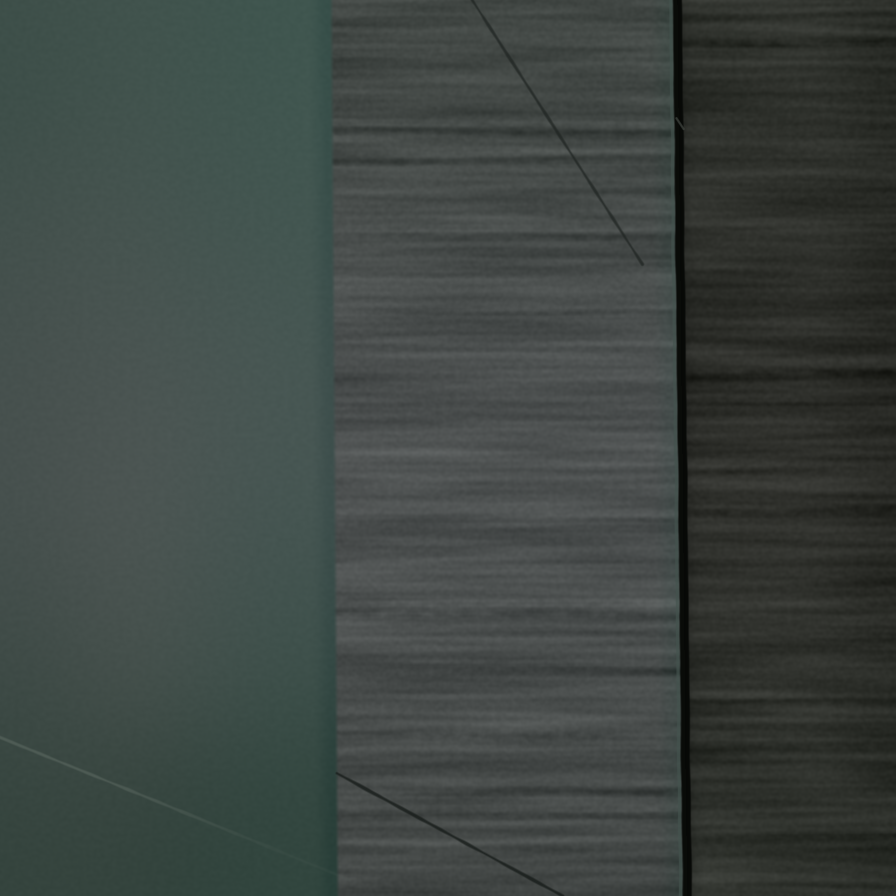
Give the GLSL for this texture, as a Shadertoy shader.

```glsl
// Three upright panels: a smooth green-grey sheet, a ribbed grey strip and a
// darker ribbed strip behind a black seam. Ribs are gradient noise stretched
// along x; panel edges and scratches are antialiased distance masks.

vec2 hashGradient(vec2 cell) {
    vec3 p = fract(vec3(cell.xyx) * vec3(0.1031, 0.1030, 0.0973));
    p += dot(p, p.yzx + 33.33);
    float angle = 6.2832 * fract((p.x + p.y) * p.z);
    return vec2(cos(angle), sin(angle));
}

float gradientNoise(vec2 p) {
    vec2 i = floor(p), f = fract(p);
    vec2 u = f * f * f * (f * (f * 6.0 - 15.0) + 10.0);
    float a = dot(hashGradient(i), f);
    float b = dot(hashGradient(i + vec2(1, 0)), f - vec2(1, 0));
    float c = dot(hashGradient(i + vec2(0, 1)), f - vec2(0, 1));
    float d = dot(hashGradient(i + vec2(1, 1)), f - vec2(1, 1));
    return mix(mix(a, b, u.x), mix(c, d, u.x), u.y);
}

float segmentDistance(vec2 p, vec2 a, vec2 b) {
    vec2 ab = b - a;
    return length(p - a - ab * clamp(dot(p - a, ab) / dot(ab, ab), 0.0, 1.0));
}

float stroke(float dist, float halfWidth, float aa) {
    return 1.0 - smoothstep(halfWidth - aa, halfWidth + aa, abs(dist));
}

// Three-stop vertical blend
vec3 verticalRamp(float y, vec3 bottom, vec3 middle, vec3 top) {
    return y < 0.5 ? mix(bottom, middle, smoothstep(0.0, 0.5, y))
                   : mix(middle, top, smoothstep(0.5, 1.0, y));
}

// Brightness of the horizontal ribs, with broken dark grooves and lit crests
float ribs(vec2 p, float seed) {
    float tone = 0.0, frequency = 27.0, amplitude = 0.038;
    for (int i = 0; i < 4; i++) {
        vec2 q = vec2(p.x * (0.8 + 2.2 * float(i)), p.y * frequency);
        tone += amplitude * gradientNoise(q + seed + 17.3 * float(i));
        frequency *= 1.75;
        amplitude *= 1.06;
    }
    float row = gradientNoise(vec2(p.x * 0.7, p.y * 52.0) + seed + 91.0);
    float crest = gradientNoise(vec2(p.x * 0.7, (p.y - 0.008) * 52.0) + seed + 91.0);
    float breakUp = 0.75 + 0.7 * gradientNoise(vec2(p.x * 55.0, p.y * 90.0) + seed);
    tone -= 0.065 * smoothstep(0.25, 0.55, row) * breakUp;
    tone += 0.045 * smoothstep(0.25, 0.55, crest) * breakUp;
    return tone;
}

float grain(vec2 p) {
    return gradientNoise(p * vec2(130.0, 170.0)) + 0.6 * gradientNoise(p * 240.0 + 40.0);
}

vec3 smoothSheet(vec2 p, float edge) {
    vec3 color = verticalRamp(p.y, vec3(0.205, 0.265, 0.240),
        vec3(0.278, 0.316, 0.306), vec3(0.242, 0.310, 0.287));
    float cloud = gradientNoise(p * vec2(4.0, 3.0) + 8.0);
    color += vec3(0.018, 0.010, 0.011) * cloud;
    color += vec3(-0.018, 0.004, 0.0) * smoothstep(0.12, 0.36, p.x);
    color += 0.018 * smoothstep(0.10, 0.28, p.y) * smoothstep(0.0, 0.2, p.x);
    color -= vec3(0.035, 0.028, 0.024) * smoothstep(-0.028, -0.004, p.x - edge);
    return color + 0.010 * grain(p);
}

vec3 ribbedStrip(vec2 p, vec3 base, float contrast, float seed) {
    return base + contrast * (ribs(p, seed) + 0.022 * grain(p + seed));
}

void mainImage(out vec4 fragColor, in vec2 fragCoord) {
    vec2 p = fragCoord / iResolution.xy;
    float aa = 0.8 / min(iResolution.x, iResolution.y);

    // Slightly leaning panel boundaries
    float sheetEdge = mix(0.377, 0.370, p.y);
    float seam = mix(0.767, 0.756, p.y) + 0.0012 * gradientNoise(vec2(3.0, p.y * 16.0));

    vec3 sheet = smoothSheet(p, sheetEdge);
    vec3 middleBase = verticalRamp(p.y, vec3(0.270, 0.286, 0.280),
        vec3(0.300, 0.314, 0.313), vec3(0.256, 0.277, 0.265));
    vec3 rightBase = verticalRamp(p.y, vec3(0.187, 0.199, 0.178),
        vec3(0.186, 0.190, 0.173), vec3(0.180, 0.190, 0.170));
    rightBase -= 0.018 * exp(-pow((p.y - 0.61) / 0.07, 2.0));
    rightBase -= 0.025 * smoothstep(0.90, 1.0, p.x);

    vec3 middle = ribbedStrip(p, middleBase, 1.0, 5.0);
    middle += vec3(-0.025, -0.005, -0.010) * smoothstep(-0.035, -0.008, p.x - seam);
    vec3 right = ribbedStrip(p, rightBase, 0.95, 63.0);

    vec3 color = mix(sheet, middle, smoothstep(-0.003, 0.003, p.x - sheetEdge));
    color = mix(color, right, smoothstep(-aa, aa, p.x - seam));

    // Black seam with a thin lit lip on its left
    float lip = stroke(p.x - seam + 0.0075, 0.0018, aa);
    color = mix(color, vec3(0.265, 0.325, 0.305), 0.65 * lip);
    color = mix(color, vec3(0.035, 0.043, 0.032), stroke(p.x - seam, 0.0050, 1.5 * aa));
    color *= 1.0 - 0.30 * exp(-max(p.x - seam, 0.0) / 0.008) * step(seam, p.x);
    float notch = segmentDistance(p, vec2(0.755, 0.868), vec2(0.763, 0.856));
    color = mix(color, vec3(0.26, 0.28, 0.26), 0.7 * stroke(notch, 0.0012, aa));

    // Dark scratches on the ribbed strip
    float wobble = 0.0012 * gradientNoise(p * 38.0);
    float upper = segmentDistance(p, vec2(0.527, 1.0), vec2(0.717, 0.705)) + wobble;
    float lower = segmentDistance(p, vec2(0.376, 0.137), vec2(0.628, 0.0)) + wobble;
    color = mix(color, vec3(0.12, 0.14, 0.13), 0.72 * stroke(upper, 0.0016, 1.5 * aa));
    color = mix(color, vec3(0.09, 0.11, 0.10), 0.80 * stroke(lower, 0.0017, 1.5 * aa));

    // Pale scratch fading across the sheet
    float pale = segmentDistance(p, vec2(0.0, 0.177), vec2(0.39, 0.018)) + wobble;
    float fade = mix(0.55, 0.10, smoothstep(0.08, 0.34, p.x));
    color = mix(color, vec3(0.37, 0.42, 0.39), fade * stroke(pale, 0.0015, 1.5 * aa));

    fragColor = vec4(clamp(color, 0.0, 1.0), 1.0);
}
```
